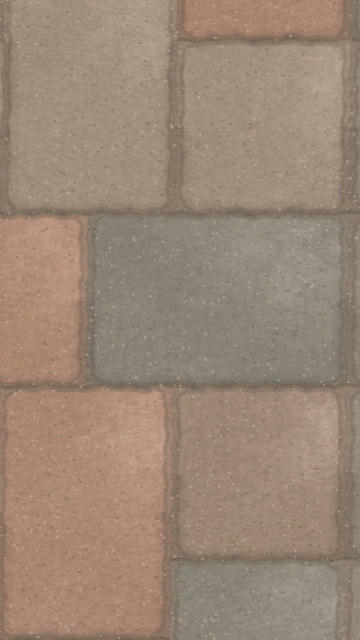
Give the GLSL for this texture, as a WebGL 1 fragment shader.

```glsl
precision highp float;
// Worn concrete paving: square, tall and long blocks in interlocking courses.
// Block bounds come from a modular grid; a rounded-box distance shapes bevels
// and joints, while sines, value noise and cellular flecks weather the faces.
uniform vec2 u_resolution;

const vec3 TAN = vec3(0.625, 0.558, 0.484);
const vec3 RED = vec3(0.668, 0.528, 0.443);
const vec3 BROWN = vec3(0.612, 0.522, 0.450);
const vec3 GREY = vec3(0.535, 0.514, 0.462);
const vec3 JOINT = vec3(0.40, 0.355, 0.305);
const vec3 DUST = vec3(0.75, 0.70, 0.62);
const vec2 MODULE = vec2(0.4825, 0.481);   // grid step, in canvas widths
const vec2 ORIGIN = vec2(0.0, 0.223);

float hash(vec2 p) {
  return fract(sin(dot(p, vec2(127.1, 311.7))) * 4375.85);
}

float valueNoise(vec2 p) {
  vec2 i = floor(p), f = fract(p);
  f = f * f * (3.0 - 2.0 * f);
  float low = mix(hash(i), hash(i + vec2(1.0, 0.0)), f.x);
  float high = mix(hash(i + vec2(0.0, 1.0)), hash(i + 1.0), f.x);
  return mix(low, high, f.y);
}

// Broad uneven staining, about -1 to 1
float stain(vec2 p) {
  return 0.5 * sin(p.x * 9.0 + 2.0 * sin(p.y * 7.0))
       + 0.3 * sin(p.y * 17.0 + 2.0 * sin(p.x * 11.0 + 1.0))
       + 0.2 * sin(p.x * 31.0 - p.y * 23.0);
}

// Sparse cellular dots of varied size; only a few cells hold a large one
float flecks(vec2 p, float size) {
  vec2 cell = floor(p);
  float cover = 0.0;
  for (int y = -1; y <= 1; y++) {
    for (int x = -1; x <= 1; x++) {
      vec2 id = cell + vec2(float(x), float(y));
      vec2 centre = id + vec2(hash(id + 3.7), hash(id + 9.2));
      float radius = size * pow(hash(id + 5.1), 5.0) + 0.01;
      cover = max(cover, 1.0 - smoothstep(radius * 0.4, radius, length(p - centre)));
    }
  }
  return cover;
}

float roundedBox(vec2 p, vec2 halfSize, float radius) {
  vec2 q = abs(p) - halfSize + radius;
  return length(max(q, 0.0)) + min(max(q.x, q.y), 0.0) - radius;
}

// Bounds (left, bottom, right, top) of the block holding grid point g
vec4 blockBounds(vec2 g) {
  float row = floor(g.y), column = floor(g.x);
  if (row == 1.0) {                        // long course, shifted half a step
    float left = g.x < 0.5 ? -0.5 : (g.x < 2.0 ? 0.5 : 2.0);
    float right = g.x < 0.5 ? 0.5 : (g.x < 2.0 ? 2.0 : 3.5);
    return vec4(left, 1.0, right, 2.0);
  }
  if (mod(column, 2.0) == 0.0 && column < 1.0) {   // tall blocks
    return row > 1.0 ? vec4(column, 2.0, column + 1.0, 4.0)
                     : vec4(column, -0.46, column + 1.0, 1.0);
  }
  return vec4(column, row, column + 1.0, row + 1.0);
}

// Pigment by course and column
vec3 blockColour(vec2 g) {
  float row = floor(g.y);
  if (g.x > 2.0) return mix(TAN, GREY, 0.55);
  if (row == 1.0) return g.x < 0.5 ? RED : GREY;
  if (g.x < 1.0) return row > 1.0 ? TAN : RED;
  if (row < 0.0) return GREY;
  return row == 0.0 ? BROWN : (row == 2.0 ? TAN : RED);
}

float line(float d, float width, float pixel) {
  return 1.0 - smoothstep(width * 0.3, width + pixel, abs(d));
}

void main() {
  float pixel = 1.0 / u_resolution.x;
  vec2 p = gl_FragCoord.xy * pixel;
  vec2 wobble = 0.0022 * vec2(sin(p.y * 41.0) + sin(p.y * 97.0), sin(p.x * 37.0) + sin(p.x * 83.0));
  vec2 laid = p - vec2(0.012 * (p.y - 0.9), 0.0) + wobble;
  vec2 g = (laid - ORIGIN) / MODULE;
  vec4 bounds = blockBounds(g);
  vec2 centre = ORIGIN + 0.5 * (bounds.xy + bounds.zw) * MODULE;
  vec2 halfSize = 0.5 * (bounds.zw - bounds.xy) * MODULE;
  vec2 local = laid - centre;
  float edge = roundedBox(local, halfSize - vec2(0.018, 0.010), 0.036);
  float bed = halfSize.y - abs(local.y);   // distance to horizontal joint
  float butt = halfSize.x - abs(local.x);  // distance to vertical joint

  // Face pigment, broad stains and pale bloom toward the upper right
  vec3 colour = blockColour(g);
  float blotch = stain(p) + 1.2 * (valueNoise(p * 13.0) - 0.5);
  colour = mix(colour, GREY * 1.06, 0.13 * smoothstep(-0.2, 1.2, blotch));
  colour *= 1.0 + 0.018 * blotch;
  vec2 corner = local / halfSize - vec2(0.75, 0.55);
  colour += 0.055 * exp(-2.2 * dot(corner, corner)) * (0.5 + valueNoise(p * 22.0));

  // Bevel, dusty vertical seams and dark bed joints
  float outside = smoothstep(-0.008, 0.006, edge);
  colour = mix(colour, mix(colour, BROWN, 0.45) * 0.94, outside);
  colour *= 1.0 - 0.07 * smoothstep(-0.035, 0.0, edge) * step(local.y, 0.0);
  float broken = 0.45 + 0.55 * valueNoise(p * vec2(34.0, 27.0));
  colour = mix(colour, JOINT, 0.36 * broken * line(edge, 0.006, pixel));
  colour = mix(colour, JOINT, 0.65 * broken * line(bed, 0.005, pixel));
  colour = mix(colour, JOINT, 0.16 * broken * line(butt, 0.003, pixel));

  // Sandy grain with a slight sideways drag, pits and pale aggregate
  float grain = valueNoise(p * vec2(125.0, 185.0)) + 0.6 * valueNoise(p * vec2(58.0, 96.0)) - 0.8;
  colour *= 1.0 + 0.085 * grain;
  colour = mix(colour, JOINT, 0.30 * flecks(p * vec2(48.0, 74.0) + 17.0, 0.42));
  colour = mix(colour, DUST, 0.50 * flecks(p * vec2(62.0, 70.0), 0.40));
  gl_FragColor = vec4(colour, 1.0);
}
```
